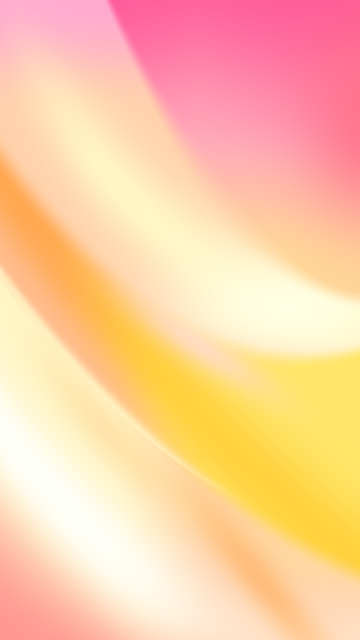
A WebGL 1 fragment shader for this background:

```glsl
precision highp float;
// Soft curved bands of pink, cream, gold and white light sweeping down to the right.
uniform vec2 u_resolution;

// Colours
const vec3 HOT_PINK = vec3(1.0, 0.36, 0.60);
const vec3 ROSE     = vec3(1.0, 0.66, 0.73);
const vec3 CORAL    = vec3(1.0, 0.45, 0.53);
const vec3 LILAC    = vec3(1.0, 0.67, 0.81);
const vec3 APRICOT  = vec3(1.0, 0.85, 0.60);
const vec3 PEACH    = vec3(1.0, 0.82, 0.67);
const vec3 BLUSH    = vec3(1.0, 0.75, 0.59);
const vec3 MIST     = vec3(1.0, 0.86, 0.79);
const vec3 CREAM    = vec3(1.0, 0.96, 0.77);
const vec3 IVORY    = vec3(1.0, 1.0, 0.89);
const vec3 WHITE    = vec3(1.0, 1.0, 0.98);
const vec3 LEMON    = vec3(1.0, 0.90, 0.41);
const vec3 GOLD     = vec3(1.0, 0.82, 0.24);
const vec3 ORANGE   = vec3(1.0, 0.66, 0.32);
const vec3 SALMON   = vec3(1.0, 0.60, 0.57);

// Curves: depth below the top = a + b x + c x^2
const vec3 PINK_EDGE   = vec3(-0.452, 1.757, -0.836);
const vec3 CREAM_CORE  = vec3(0.053, 0.852, -0.400);
const vec3 CREAM_EDGE  = vec3(0.235, 0.781, -0.469);
const vec3 MIST_CORE   = vec3(0.345, 0.350, 0.0);
const vec3 GOLD_CORE   = vec3(0.280, 0.750, -0.150);
const vec3 GOLD_EDGE   = vec3(0.425, 0.705, -0.230);
const vec3 THREAD      = vec3(0.430, 0.766, -0.360);
const vec3 ORANGE_CORE = vec3(0.430, 0.670, 0.0);
const vec3 WHITE_CORE  = vec3(0.655, 0.720, -0.360);

const float THREAD_WIDTH = 0.0022;
const float THREAD_GAP = 0.006;

// Signed depth of p below a curve
float below(vec2 p, vec3 curve) {
  return p.y - (curve.x + p.x * (curve.y + p.x * curve.z));
}

float glow(float d, float width) {
  return exp(-d * d / (width * width));
}

float spot(vec2 p, vec2 centre, vec2 size) {
  vec2 d = (p - centre) / size;
  return exp(-dot(d, d));
}

float edge(float d, float softness) {
  return smoothstep(-softness, softness, d);
}

// Pink field in the upper right
vec3 pinkField(vec2 p) {
  vec3 c = mix(HOT_PINK, ROSE, smoothstep(-0.06, 0.25, p.y - 0.14 * abs(p.x - 0.55)));
  c = mix(c, APRICOT, smoothstep(0.18, 0.42, p.y));
  return mix(c, CORAL, 0.9 * spot(p, vec2(1.04, 0.19), vec2(0.19, 0.15)));
}

// Lilac veil that turns into the cream beam
vec3 creamBeam(vec2 p) {
  vec3 c = mix(LILAC, PEACH, smoothstep(0.01, 0.18, p.y));
  float core = glow(below(p, CREAM_CORE), 0.085);
  c = mix(c, CREAM, core * smoothstep(-0.05, 0.30, p.x));
  return mix(c, IVORY, spot(p, vec2(0.80, 0.48), vec2(0.32, 0.08)));
}

// Orange streak that opens into gold
vec3 goldSweep(vec2 p) {
  vec3 c = mix(BLUSH, LEMON, smoothstep(0.28, 0.62, p.x));
  vec3 streak = mix(ORANGE, GOLD, smoothstep(0.10, 0.48, p.x));
  c = mix(c, streak, glow(below(p, GOLD_CORE), 0.085));
  float mist = glow(below(p, MIST_CORE), 0.034) * glow(p.x - 0.55, 0.19);
  return mix(c, MIST, 0.9 * mist);
}

// Pale lower corner with an orange streak and a white beam
vec3 paleCorner(vec2 p) {
  vec3 c = mix(CREAM, PEACH, smoothstep(0.30, 0.62, p.x));
  c = mix(c, APRICOT, 0.6 * glow(below(p, THREAD) - 0.05, 0.05) * smoothstep(0.0, 0.3, p.x));
  c = mix(c, ORANGE, 0.85 * glow(below(p, ORANGE_CORE), 0.05) * smoothstep(0.42, 0.82, p.x));
  float depth = below(p, WHITE_CORE);
  c = mix(c, SALMON, smoothstep(0.02, 0.32 - 0.28 * p.x, depth) * (1.0 - smoothstep(0.25, 0.72, p.x) * 0.75));
  return mix(c, WHITE, glow(depth - 0.015, 0.085) * (1.0 - 0.6 * smoothstep(0.2, 0.7, p.x)));
}

void main() {
  vec2 p = gl_FragCoord.xy / u_resolution;
  p.y = 1.0 - p.y;

  // Layers from top to bottom
  float pinkSoftness = 0.015 + 0.035 * glow(p.x - 0.6, 0.2);
  vec3 color = mix(pinkField(p), creamBeam(p), edge(below(p, PINK_EDGE), pinkSoftness));
  color = mix(color, goldSweep(p), edge(below(p, CREAM_EDGE), mix(0.035, 0.014, p.x)));
  color = mix(color, paleCorner(p), edge(below(p, GOLD_EDGE), 0.022));

  // Fine bright threads, fading to the right
  float fade = 1.0 - smoothstep(0.3, 0.72, p.x);
  for (int i = 0; i < 3; i++) {
    float k = float(i);
    float d = below(p, THREAD) + k * THREAD_GAP * (1.0 - p.x);
    color = mix(color, CREAM, fade * (0.7 - 0.22 * k) * glow(d, THREAD_WIDTH * (1.0 + k)));
  }
  gl_FragColor = vec4(color, 1.0);
}
```
